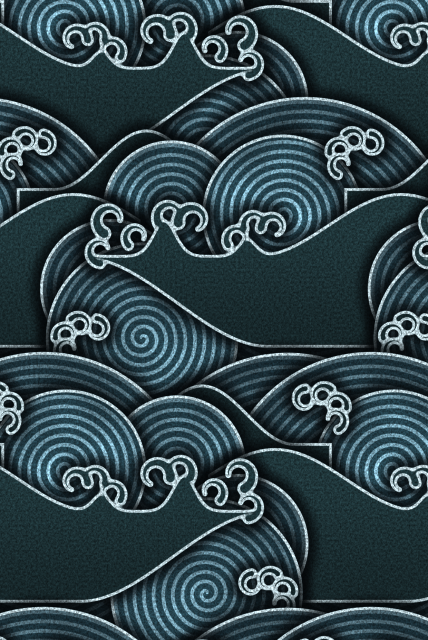
A WebGL 2 fragment shader for this pattern:

```glsl
#version 300 es
precision highp float;
// Layered paper-cut sea: rows of curling waves over ringed fans, alternately mirrored.
#define SPAN 512.0     // design units across the canvas
#define PERIOD 392.0   // horizontal repeat
#define ROW_STEP 305.0 // vertical repeat
#define MIRROR_X 417.0 // flips a row about half this value
#define RIM_WIDTH 3.4
#define RING_GAP 11.5
#define RING_WIDTH 4.4
#define SHADOW_REACH 20.0
#define SWEEP 4.3      // angle covered by a curl
#define GRAIN 0.42
uniform vec2 u_resolution;
out vec4 fragColor;

const float PI = 3.14159, TAU = 6.28318;
const vec3 INK = vec3(0.04, 0.07, 0.09);
const vec3 PAPER = vec3(0.11, 0.19, 0.205);
const vec3 TEAL = vec3(0.18, 0.32, 0.37);
const vec3 RING = vec3(0.54, 0.73, 0.81);
const vec3 RIM = vec3(0.79, 0.88, 0.91);
// Crest curls: centre, radius, start angle
const vec4 CREST[8] = vec4[8](
  vec4(120, 300, 15, 1.6), vec4(132, 263, 18, 2.0),
  vec4(163, 283, 14, 2.3), vec4(203, 258, 16, 2.6),
  vec4(231, 264, 18, 3.0), vec4(284, 285, 14, 2.5),
  vec4(305, 268, 14, 2.8), vec4(327, 272, 15, 3.1));
float px; // one pixel in design units

vec2 gradient(vec2 i) {
  float h = fract(sin(dot(i, vec2(127.1, 311.7))) * 43758.5) * TAU;
  return vec2(cos(h), sin(h));
}
float gnoise(vec2 p) {
  vec2 i = floor(p), f = p - i, u = f * f * (3.0 - 2.0 * f), e = vec2(1, 0);
  return mix(mix(dot(gradient(i), f), dot(gradient(i + e), f - e), u.x),
             mix(dot(gradient(i + e.yx), f - e.yx), dot(gradient(i + 1.0), f - 1.0), u.x), u.y);
}
float cover(float d) { return smoothstep(px, -px, d); }
float bump(float x, float c, float w) { x = (x - c) / w; return exp(-x * x); }
float smin(float a, float b, float k) {
  float h = max(k - abs(a - b), 0.0) / k;
  return min(a, b) - h * h * k * 0.25;
}

// Tapered hook that winds inward
float curl(vec2 p, vec4 c) {
  vec2 q = p - c.xy;
  float t = mod(atan(q.y, q.x) - c.w, TAU) / SWEEP;
  if (t > 1.0) t = t > 0.5 + 0.5 * TAU / SWEEP ? 0.0 : 1.0;
  float a = c.w + t * SWEEP;
  return length(q - c.z * (1.0 - 0.35 * t) * vec2(cos(a), sin(a))) - c.z * mix(0.48, 0.2, t);
}
// Small spray of four hooks
float claw(vec2 p) {
  if (dot(p, p) > 8100.0) return 99.0;
  float d = 99.0;
  for (int i = 0; i < 4; i++) {
    float a = 2.6 + 0.95 * float(i);
    d = smin(d, curl(p, vec4(23.0 * cos(a), 19.0 * sin(a), 13, a - 0.7)), 4.0);
  }
  return d;
}

// Height curves of the wave edges (y points down)
float crestTop(float x) {
  return 268.0 + 37.0 * cos(max(x - 305.0, 0.0) / 175.0 * PI)
       - 42.0 * bump(x, 197.0, 20.0) - 20.0 * bump(x, 296.0, 16.0);
}
float crestBase(float x) { return 310.0 + 106.0 * smoothstep(100.0, 320.0, x); }
float swellTop(float x) { return 190.0 - 35.0 * cos(clamp((x - 175.0) / 110.0, -1.0, 1.0) * PI); }
float steep(float a, float b) { return sqrt(1.0 + (b - a) * (b - a)); }

float crestWave(vec2 p) {
  float top = crestTop(p.x), base = crestBase(p.x);
  float d = max((top - p.y) / steep(top, crestTop(p.x + 1.0)),
                (p.y - base) / steep(base, crestBase(p.x + 1.0)));
  d = max(d, max(108.0 - p.x, p.x - 560.0));
  if (abs(p.x - 220.0) < 160.0)
    for (int i = 0; i < 8; i++) d = smin(d, curl(p, CREST[i]), 5.0);
  return d;
}

// Cast a shadow, fill the shape, then draw its rim
void paint(inout vec3 col, float d, vec3 fill) {
  col = mix(col, INK * 0.4, 0.8 * smoothstep(SHADOW_REACH, 0.0, d));
  col = mix(col, fill, cover(d));
  col = mix(col, RIM * 0.94, cover(abs(d + 0.5 * RIM_WIDTH) - 0.5 * RIM_WIDTH));
}
// Disc of rings; twist 1 winds them into a spiral
void fan(inout vec3 col, vec2 p, float radius, float twist, float light) {
  float len = length(p);
  if (len > radius + SHADOW_REACH) return;
  float s = (radius - len) / RING_GAP + twist * atan(p.y, p.x) / TAU;
  float line = cover((abs(fract(s) - 0.5) - 0.5) * RING_GAP + RING_GAP * 0.5 - 0.5 * RING_WIDTH);
  float glow = light * mix(1.1, 0.72, len / radius) * (1.0 + 0.5 * gnoise(p * 0.02));
  paint(col, len - radius, mix(mix(INK, TEAL, glow * 0.85), RING * glow, line));
}

void main() {
  px = 0.75 * SPAN / u_resolution.x;
  vec2 p = vec2(gl_FragCoord.x, u_resolution.y - gl_FragCoord.y) * SPAN / u_resolution.x;
  vec3 col = INK;
  for (int row = -1; row < 3; row++) {
    // The top row is tucked closer; all but one row face the other way
    float shift = float(row) * ROW_STEP + (row < 0 ? 80.0 : 0.0);
    vec2 r = vec2(row == 0 ? p.x : MIRROR_X - p.x, p.y - shift);
    if (r.y < 85.0 || r.y > 545.0) continue;
    for (int layer = 0; layer < 4; layer++)
      for (int k = -2; k < 3; k++) {
        vec2 q = r - vec2(float(k) * PERIOD, 0);
        if (q.x < -140.0 || q.x > 590.0) continue;
        if (layer == 0) { // far arcs
          if (row > 0) fan(col, q - vec2(73, 297), 180.0, 0.0, 0.6);
        } else if (layer == 1) { // near arcs
          fan(col, q - vec2(365, 296), 180.0, 0.0, 0.72);
        } else if (layer == 2) { // low swell, spray and upper fans
          float top = swellTop(q.x);
          float d = (top - q.y) / steep(top, swellTop(q.x + 1.0));
          d = max(max(d, q.y - 300.0), max(20.0 - q.x, q.x - 285.0));
          paint(col, smin(d, claw(q - vec2(36, 187)), 4.0), PAPER * 0.8);
          fan(col, q - vec2(205, 250), 82.0, 0.0, 0.85);
          fan(col, q - vec2(338, 257), 96.0, 1.0, 1.0);
        } else { // lower fans, spray and main wave
          fan(col, q - vec2(132, 346), 84.0, 0.0, 0.6);
          fan(col, q - vec2(170, 405), 115.0, 1.0, 0.82);
          paint(col, claw(q - vec2(100, 408)), PAPER * 0.8);
          paint(col, crestWave(q), PAPER * mix(1.12, 0.8, smoothstep(260.0, 420.0, q.y)));
        }
      }
  }
  // Felt-like paper grain
  float grain = gnoise(p * 0.33) + 0.8 * gnoise(p * vec2(0.75, 0.55) + 31.0);
  fragColor = vec4(col * (1.0 + GRAIN * grain), 1.0);
}
```
